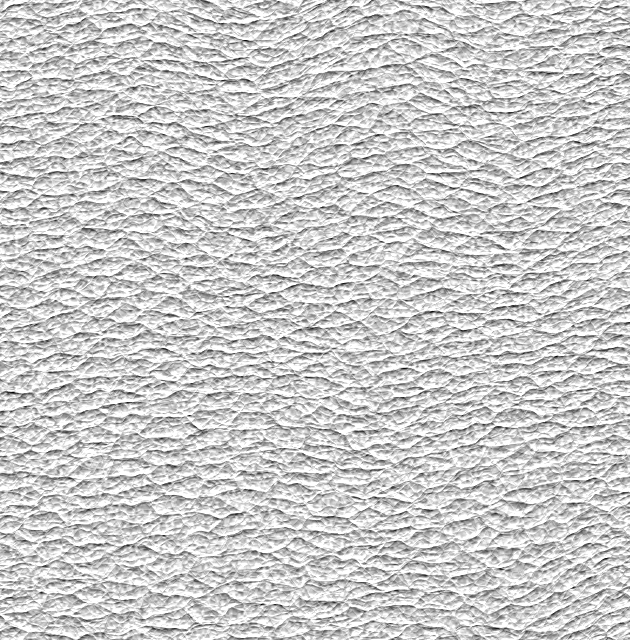
This texture is drawn by a Shadertoy shader. Its source:

```glsl
// Pale grained leather: wrinkled, flattened scales under raking light from below.

const float BASE_TONE = 0.81;     // brightness of a level surface
const float SLOPE_STEP = 0.001;   // half width of the slope filter, in canvas heights

vec2 hash22(vec2 p) {
    vec3 q = fract(p.xyx * vec3(0.1031, 0.1030, 0.0973));
    q += dot(q, q.yzx + 33.33);
    return fract((q.xx + q.yz) * q.zy);
}

float valueNoise(vec2 p) {
    vec2 cell = floor(p);
    vec2 f = fract(p);
    f = f * f * (3.0 - 2.0 * f);
    float low = mix(hash22(cell).x, hash22(cell + vec2(1.0, 0.0)).x, f.x);
    float high = mix(hash22(cell + vec2(0.0, 1.0)).x, hash22(cell + 1.0).x, f.x);
    return mix(low, high, f.y);
}

// Gap between the two nearest cell centres: zero along the creases.
float creaseGap(vec2 p, float jitter) {
    vec2 cell = floor(p);
    vec2 f = fract(p);
    float nearest = 8.0;
    float second = 8.0;
    for (int y = -1; y <= 1; y++) {
        for (int x = -1; x <= 1; x++) {
            vec2 offset = vec2(x, y);
            vec2 centre = offset + 0.5 + jitter * (hash22(cell + offset) - 0.5);
            float d = length(centre - f);
            second = min(second, max(nearest, d));
            nearest = min(nearest, d);
        }
    }
    return second - nearest;
}

// Puffed scales with sharp valleys; height is scaled so slope equals strength.
float scales(vec2 p, vec2 frequency, float steepness, float strength) {
    float gap = creaseGap(p * frequency + frequency.yx, 0.88);
    return strength * (1.0 - exp(-steepness * gap)) / frequency.y;
}

// Slow drift of the pleats, plus a small wobble along each crease.
vec2 bend(vec2 p) {
    float drift = 0.05 * valueNoise(p * vec2(5.0, 3.0) + 7.0) - 0.09 * p.x;
    vec2 wobble = vec2(valueNoise(p * 52.0 + 19.0), valueNoise(p * 58.0 + 83.0)) - 0.5;
    return p + vec2(0.0, drift) + 0.006 * wobble;
}

float leatherHeight(vec2 p) {
    vec2 q = bend(p);
    float height = scales(q, vec2(17.0, 40.0), 2.6, 0.088);   // long pleats
    height += scales(q, vec2(42.0, 74.0), 2.5, 0.070);        // small scales
    height += scales(q, vec2(95.0, 135.0), 2.4, 0.060);       // fine wrinkles
    return height;
}

float slopeUp(vec2 p, float stepSize) {
    vec2 e = vec2(0.0, stepSize);
    return (leatherHeight(p + e) - leatherHeight(p - e)) / (2.0 * stepSize);
}

void mainImage(out vec4 fragColor, in vec2 fragCoord) {
    vec2 p = fragCoord / iResolution.y;

    // Faces turned downward catch the light; upper faces fall into shade.
    float tone = BASE_TONE + slopeUp(p, SLOPE_STEP);

    // Fine pores
    tone += 0.36 * (valueNoise(p * vec2(230.0, 270.0) + 41.0) - 0.5);

    fragColor = vec4(vec3(clamp(tone, 0.0, 1.0)), 1.0);
}
```
